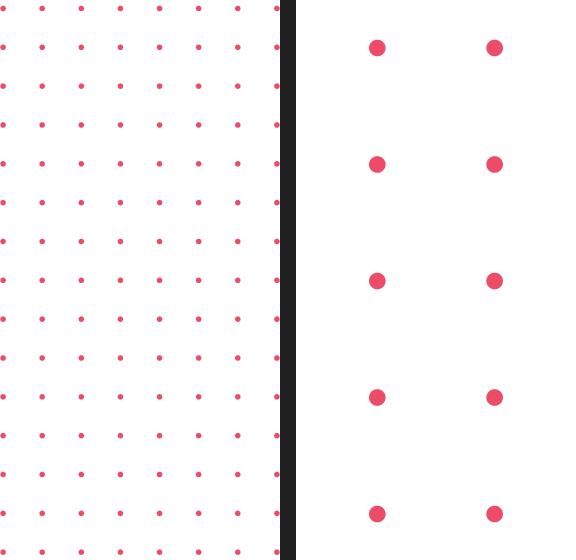
Left, the full canvas; right, a detail of the centre.
A Shadertoy shader for this pattern:

```glsl
// Sparse grid of small round pink dots on white, 8 across and 15 down.
// Space is folded to the nearest grid point, then one circle distance
// function is drawn with an edge softened over one pixel.

const vec3 PAPER_COLOR = vec3(1.0);
const vec3 DOT_COLOR = vec3(0.93, 0.30, 0.41);

// Lengths are in canvas widths, measured from the lower left.
const vec2 FIRST_DOT = vec2(0.0110, 0.0279);
const vec2 SPACING = vec2(0.1397, 0.1387);
const float DOT_RADIUS = 0.0099;

// Offset from the nearest point of the repeating grid.
vec2 gridOffset(vec2 p) {
    vec2 cell = (p - FIRST_DOT) / SPACING;
    return (fract(cell + 0.5) - 0.5) * SPACING;
}

float circleDistance(vec2 p, float radius) {
    return length(p) - radius;
}

void mainImage(out vec4 fragColor, in vec2 fragCoord) {
    float pixel = 1.0 / iResolution.x;
    vec2 p = fragCoord * pixel;

    // Coverage of the dot, antialiased across its rim.
    float dist = circleDistance(gridOffset(p), DOT_RADIUS);
    float coverage = clamp(0.5 - dist / pixel, 0.0, 1.0);

    fragColor = vec4(mix(PAPER_COLOR, DOT_COLOR, coverage), 1.0);
}
```
